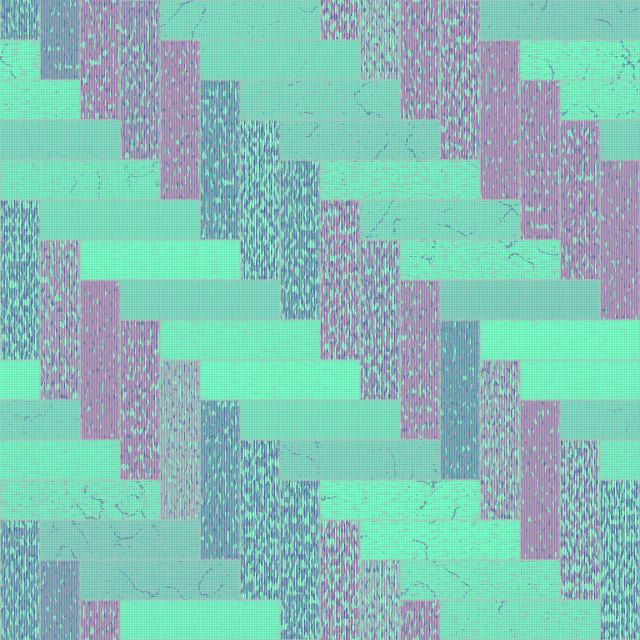
Reproduce this texture procedurally as a WebGL 1 fragment shader.

```glsl
precision highp float;
// Herringbone of worn 1x4 planks: mint ones lying flat, lilac and teal ones upright.
uniform vec2 u_resolution;

float hash(vec2 p) {
  return fract(sin(dot(p, vec2(127.1, 311.7))) * 43758.55);
}

vec2 gradient(vec2 p) {
  float angle = 6.2832 * hash(p);
  return vec2(cos(angle), sin(angle));
}

float gradientNoise(vec2 p) {
  vec2 i = floor(p), f = p - i;
  vec2 w = f * f * f * (f * (f * 6.0 - 15.0) + 10.0);
  vec2 e = vec2(0.0, 1.0);
  float low = mix(dot(gradient(i), f), dot(gradient(i + e.yx), f - e.yx), w.x);
  float high = mix(dot(gradient(i + e), f - e), dot(gradient(i + e.yy), f - e.yy), w.x);
  return mix(low, high, w.y);
}

// Mask of noise above a level, with a soft edge
float above(float level, float n) {
  return smoothstep(level - 0.06, level + 0.06, n);
}

// q runs along the plank in x (0..4) and across it in y (0..1)
vec3 uprightPlank(vec2 q, vec2 seed, float tint, float wear) {
  vec3 teal = vec3(0.42, 0.64, 0.69);
  vec3 lilac = vec3(0.64, 0.57, 0.70);
  vec3 silver = vec3(0.60, 0.72, 0.73);
  vec3 color = mix(teal, lilac, smoothstep(0.25, 0.5, tint));
  color = mix(color, silver, smoothstep(0.78, 0.88, tint));

  // Streaks along the grain
  float mint = gradientNoise(q * vec2(4.5, 15.0) + seed);
  float indigo = gradientNoise(q * vec2(6.0, 17.0) + seed + 31.0);
  float rose = gradientNoise(q * vec2(9.0, 14.0) + seed + 67.0);
  color = mix(color, vec3(0.70, 0.57, 0.69), 0.6 * above(0.20, rose));
  color = mix(color, vec3(0.40, 0.47, 0.66), 0.8 * above(0.38 - 0.28 * wear, indigo));
  color = mix(color, vec3(0.54, 0.91, 0.76), 0.9 * above(0.36 - 0.34 * wear, mint));

  // Fine pinstripes
  return color + vec3(0.07, 0.11, 0.05) * (0.6 + 0.5 * wear) * sin(100.531 * q.y);
}

vec3 flatPlank(vec2 q, vec2 seed, float tint, float wear) {
  vec3 color = mix(vec3(0.49, 0.78, 0.73), vec3(0.45, 0.96, 0.75), tint);

  // Pale dashes along the grain
  float dash = gradientNoise(q * vec2(4.0, 16.0) + seed);
  color = mix(color, vec3(0.58, 0.77, 0.74), (0.25 + 0.4 * wear) * above(0.28 - 0.16 * wear, dash));

  // Broken wandering cracks and loose specks
  float bend = 0.12 * gradientNoise(q * 5.0 + seed);
  float path = abs(gradientNoise(q * 1.2 + seed + 13.0) + bend);
  float area = above(0.08, gradientNoise(q * vec2(0.9, 0.6) + seed + 41.0));
  float gaps = above(-0.08, gradientNoise(q * 15.0 + seed));
  float crack = (1.0 - smoothstep(0.012, 0.04, path)) * area * gaps;
  float speck = above(0.46, gradientNoise(q * vec2(11.0, 14.0) + seed + 83.0));
  float marks = max(crack, 0.7 * speck) * smoothstep(0.35, 0.6, wear);
  color = mix(color, vec3(0.42, 0.56, 0.68), 0.85 * marks);

  // Fine cloth-like mesh
  return color + vec3(0.03, 0.035, 0.03) * (sin(100.531 * q.x) + sin(100.531 * q.y));
}

void main() {
  // Sixteen cells each way, counted from the top
  vec2 uv = gl_FragCoord.xy / u_resolution;
  vec2 grid = 16.0 * vec2(uv.x, 1.0 - uv.y);
  vec2 cell = floor(grid), f = grid - cell;
  float pixel = 16.0 / min(u_resolution.x, u_resolution.y);

  // The stepped layout repeats every eight cells
  float k = mod(cell.x - cell.y, 8.0);
  bool upright = k < 4.0;
  float index = upright ? 3.0 - k : k - 4.0;
  vec2 id = mod(cell - index * (upright ? vec2(0.0, 1.0) : vec2(1.0, 0.0)), 16.0);
  vec2 q = (upright ? f.yx : f) + vec2(index, 0.0);

  // Each plank has its own tint, wear and grain
  float tint = hash(id + 5.3);
  float wear = hash(id + 47.9);
  vec2 seed = floor(200.0 * vec2(hash(id + 71.2), hash(id + 23.6)));
  vec3 color = upright ? uprightPlank(q, seed, tint, wear) : flatPlank(q, seed, tint, wear);

  // Thin pale dotted seams
  vec2 edge = min(q, vec2(4.0, 1.0) - q);
  float seam = 1.0 - smoothstep(0.018, 0.018 + pixel, min(edge.x, edge.y));
  float dots = 0.5 + 0.3 * above(0.0, gradientNoise(grid * 7.0));
  color = mix(color, vec3(0.66, 0.77, 0.73), seam * dots);

  gl_FragColor = vec4(clamp(color, 0.0, 1.0), 1.0);
}
```
